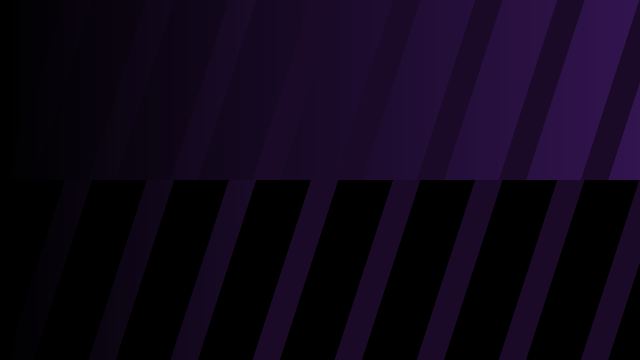
A WebGL 1 fragment shader for this background:

```glsl
precision highp float;
// Slanted violet stripes in two stacked bands, fading to black at the left.

uniform vec2 u_resolution;

// Coverage of leaning stripes that fill one third of each period.
float slantedStripes(vec2 p, float pixel) {
  float period = 0.228;
  float phase = (p.x - 0.325 * p.y - 0.0174) / period;
  float edge = (abs(fract(phase + 1.0 / 3.0) - 0.5) - 1.0 / 6.0) * period;
  return 1.0 - smoothstep(-0.5 * pixel, 0.5 * pixel, edge * 0.951);
}

void main() {
  float pixel = 1.0 / u_resolution.y;
  vec2 p = gl_FragCoord.xy * pixel;
  float across = gl_FragCoord.x / u_resolution.x;

  // The upper band brightens to the right; the lower one stays black.
  float upper = smoothstep(-0.5 * pixel, 0.5 * pixel, p.y - 0.5);
  vec3 backdrop = vec3(0.195, 0.078, 0.31) * across * upper;

  // Stripes restart in each band and reach full strength before the middle.
  vec3 stripeColor = vec3(0.1, 0.04, 0.157) * min(across / 0.4, 1.0);
  vec2 bandPoint = vec2(p.x, mod(p.y, 0.5));
  float stripe = slantedStripes(bandPoint, pixel);

  gl_FragColor = vec4(mix(backdrop, stripeColor, stripe), 1.0);
}
```
